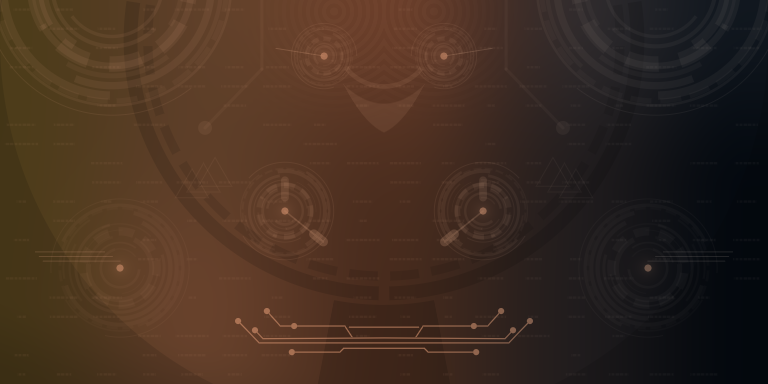
Reproduce this background procedurally as a Shadertoy shader.

```glsl
const float TAU = 6.2831853;

float hash(vec2 p) {
    return fract(sin(dot(p, vec2(127.1, 311.7))) * 43758.5453);
}

float fill(float d, float px) {
    return clamp(0.5 - d / px, 0.0, 1.0);
}

float segment(vec2 p, vec2 a, vec2 b) {
    vec2 ab = b - a;
    return length(p - a - ab * clamp(dot(p - a, ab) / dot(ab, ab), 0.0, 1.0));
}

float line(vec2 p, vec2 a, vec2 b, float halfWidth, float px) {
    return fill(segment(p, a, b) - halfWidth, px);
}

float glowAt(vec2 p, vec2 centre, float falloff) {
    vec2 d = p - centre;
    return exp(-falloff * dot(d, d));
}

// Arc reaching halfSpan to both sides of the angle mid
float arc(vec2 p, float radius, float halfWidth, float mid, float halfSpan, float px) {
    float len = length(p);
    float turn = abs(mod(atan(p.y, p.x) - mid + 0.5 * TAU, TAU) - 0.5 * TAU);
    return fill(max(abs(len - radius) - halfWidth, (turn - halfSpan) * len), px);
}

// Ring cut into equal dashes
float dashes(vec2 p, float radius, float halfWidth, float count, float duty, float px) {
    float cell = TAU / count;
    float turn = abs(mod(atan(p.y, p.x), cell) - 0.5 * cell);
    return fill(max(abs(length(p) - radius) - halfWidth, (turn - 0.5 * duty * cell) * radius), px);
}

// Dial of random arcs between two radii
float dial(vec2 p, float inner, float outer, float seed, float px) {
    float sum = 0.6 * arc(p, outer, 0.0012, hash(vec2(seed)) * TAU, 2.5, px);
    for (float k = 0.0; k < 8.0; k++) {
        float radius = mix(inner, outer, k / 8.0);
        float width = outer * mix(0.008, 0.04, hash(vec2(k, seed)));
        float mid = TAU * hash(vec2(seed, k + 3.0));
        sum += 0.5 * arc(p, radius, width, mid, mix(0.7, 2.4, hash(vec2(k + 9.0, seed))), px);
        sum += 0.35 * arc(p, radius, width * 0.5, mid + 2.8, 0.6, px);
    }
    sum += 0.5 * dashes(p, mix(inner, outer, 0.35), outer * 0.06, 9.0, 0.6, px);
    return sum + 0.3 * dashes(p, mix(inner, outer, 0.82), outer * 0.02, 24.0, 0.7, px);
}

vec3 backdrop(vec2 p) {
    vec3 olive = vec3(0.30, 0.235, 0.10), sand = vec3(0.345, 0.235, 0.15);
    vec3 brown = vec3(0.27, 0.165, 0.11), slate = vec3(0.125, 0.11, 0.115);
    vec3 c = mix(olive, sand, smoothstep(0.0, 0.5, p.x));
    c = mix(c, brown, smoothstep(0.5, 1.02, p.x));
    c = mix(c, slate, smoothstep(1.0, 1.55, p.x));
    c = mix(c, vec3(0.015, 0.035, 0.06), smoothstep(1.45, 1.95, p.x));
    c += vec3(0.15, 0.08, 0.055) * glowAt(p, vec2(1.0, 1.02), 7.0);
    c += vec3(0.06, 0.02, 0.02) * glowAt(p, vec2(0.55, 0.2), 9.0);
    c += vec3(0.05, 0.055, 0.06) * smoothstep(0.5, 1.0, p.y) * smoothstep(1.2, 1.6, p.x);
    return c * mix(0.86, 1.0, smoothstep(0.0, 0.25, p.y + 0.25 * p.x));
}

// Bent trace with a round pad at its start
float trace(vec2 q, vec2 a, vec2 b, vec2 c) {
    float d = min(segment(q, a, b), segment(q, b, c)) - 0.0016;
    return min(d, length(q - a) - 0.008);
}

float circuit(vec2 q, float px) {
    float d = trace(q, vec2(0.305, 0.19), vec2(0.27, 0.151), vec2(0.23, 0.151));
    d = min(d, trace(q, vec2(0.234, 0.151), vec2(0.102, 0.151), vec2(0.083, 0.122)));
    d = min(d, trace(q, vec2(0.38, 0.164), vec2(0.325, 0.107), vec2(0.0, 0.107)));
    d = min(d, trace(q, vec2(0.336, 0.14), vec2(0.315, 0.118), vec2(0.0, 0.12)));
    d = min(d, trace(q, vec2(0.24, 0.083), vec2(0.115, 0.083), vec2(0.105, 0.093)));
    d = min(d, segment(q, vec2(0.0, 0.093), vec2(0.105, 0.093)) - 0.0016);
    d = min(d, segment(q, vec2(0.0, 0.148), vec2(0.09, 0.148)) - 0.0016);
    return fill(d, px);
}

// Short broken strokes scattered over a grid
float specks(vec2 p, float px) {
    vec2 grid = vec2(9.0, 20.0), id = floor(p * grid);
    vec2 f = abs(fract(p * grid) - 0.5) / grid;
    float bar = fill(max(f.x - mix(0.01, 0.045, hash(id)), f.y - 0.003), px);
    return bar * step(0.5, hash(id + 7.0)) * mix(0.4, 1.0, step(0.4, fract(p.x * 90.0)));
}

void mainImage(out vec4 fragColor, in vec2 fragCoord) {
    vec2 p = fragCoord / iResolution.xy * vec2(2.0, 1.0);
    vec2 q = vec2(abs(p.x - 1.0), p.y);
    float px = 1.0 / iResolution.y;
    // Great shadow rings
    vec2 hub = q - vec2(0.0, 0.896);
    float shade = 0.13 * arc(hub, 0.66, 0.018, -0.7, 0.85, px);
    shade += 0.1 * dashes(hub, 0.615, 0.012, 36.0, 0.7, px) + 0.12 * fill(1.0 - length(hub), px);
    shade += 0.14 * fill(max(abs(length(hub) - 0.84) - 0.15, abs(atan(hub.x, -hub.y)) - 0.19), px);
    vec3 colour = backdrop(p) * (1.0 - shade);
    // Dials
    vec2 eye = q - vec2(0.156, 0.854), mid = q - vec2(0.258, 0.4505), low = q - vec2(0.6875, 0.302);
    float glow = 0.24 * dial(q - vec2(0.708, 1.035), 0.13, 0.335, 2.0, px);
    glow += 0.24 * dial(eye, 0.025, 0.085, 5.0, px) + 0.23 * dial(mid, 0.035, 0.127, 8.0, px);
    glow += 0.14 * dial(low, 0.05, 0.18, 11.0, px);
    // Pointers and side traces
    glow += 0.35 * line(eye, vec2(0.0), vec2(0.125, 0.02), 0.0012, px);
    glow += 0.2 * line(mid, vec2(0.0, 0.035), vec2(0.0, 0.08), 0.01, px);
    glow += 0.3 * line(mid, vec2(0.0), vec2(-0.1, -0.08), 0.002, px);
    glow += 0.3 * line(mid, vec2(-0.075, -0.06), vec2(-0.1, -0.08), 0.012, px);
    for (float k = 0.0; k < 3.0; k++) {
        vec2 bend = vec2(0.02 * k, 0.018 + 0.012 * k);
        glow += 0.3 * line(low, bend, vec2(0.2 + 0.01 * k, bend.y), 0.0012, px);
        vec2 t = q - vec2(0.44 + 0.03 * k, 0.54 - 0.015 * k);
        glow += 0.11 * fill(abs(max(abs(t.x) * 0.866 + t.y * 0.5, -t.y) - 0.025) - 0.0012, px);
    }
    // Curved stripes, pointed band and angular frame
    float fan = smoothstep(0.4, 0.1, q.x) * smoothstep(0.66, 0.85, q.y);
    glow += 0.05 * fan * smoothstep(-0.3, 0.3, sin(300.0 * length(q - vec2(0.13, 0.97))));
    float low1 = 0.655 + q.x * (0.45 + 7.0 * q.x), high1 = 0.73 + 4.5 * q.x * q.x;
    glow += 0.15 * fill(max(max(low1 - q.y, q.y - high1) * 0.65, q.x - 0.106), px);
    glow += 0.15 * arc(q - vec2(0.0, 0.9), 0.125, 0.006, -0.25 * TAU, 0.9, px);
    glow += 0.08 * line(q, vec2(0.318, 1.0), vec2(0.318, 0.82), 0.004, px);
    glow += 0.08 * line(q, vec2(0.318, 0.82), vec2(0.466, 0.667), 0.004, px);
    glow += 0.12 * fill(length(q - vec2(0.466, 0.667)) - 0.018, px) + 0.09 * specks(p, px);
    // Tinted light and copper accents
    float dusk = smoothstep(1.0, 1.7, p.x);
    colour = mix(colour, mix(vec3(0.72, 0.52, 0.4), vec3(0.42, 0.4, 0.39), dusk), min(glow, 0.5));
    float hot = min(length(eye), min(length(mid), length(low)));
    float accent = max(circuit(q, px), min(fill(hot - 0.009, px) + 0.3 * exp(-50.0 * hot), 1.0));
    colour = mix(colour, mix(vec3(0.82, 0.56, 0.42), vec3(0.6, 0.46, 0.38), dusk), 0.65 * accent);
    fragColor = vec4(colour, 1.0);
}
```
